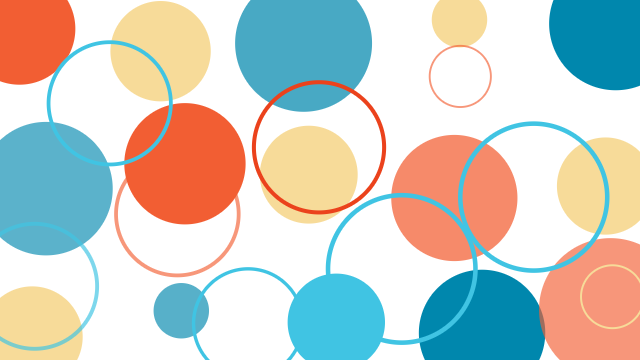
A WebGL 2 fragment shader for this background:

```glsl
#version 300 es
precision highp float;

uniform vec2 u_resolution;
out vec4 fragColor;

const vec3 WHITE  = vec3(1.0);
const vec3 SAND   = vec3(0.97, 0.86, 0.60);
const vec3 OCEAN  = vec3(0.00, 0.53, 0.68);
const vec3 ORANGE = vec3(0.95, 0.37, 0.20);
const vec3 RED    = vec3(0.92, 0.26, 0.11);
const vec3 SKY    = vec3(0.25, 0.77, 0.89);

// Lengths are fractions of the canvas height
const int   COLUMNS = 5;
const int   DISCS = 15;
const int   RINGS = 9;
const float SEED = 3.0;
const float DISC_JITTER = 0.10;
const float RING_JITTER = 0.06;
const float RADIUS_SPREAD = 0.04;
const float SMALL_RADIUS = 0.077;
const float RING_MIN = 0.085;
const float RING_MAX = 0.205;
const float RING_WEIGHT = 0.062;   // stroke width relative to radius
const vec2  GLAZE = vec2(0.63, 0.80); // opacity range of translucent discs

float hash(float n) {
    return fract(sin((n + SEED) * 12.9898) * 43758.5453);
}

vec2 jitter(float n) {
    return vec2(hash(n + 0.31), hash(n + 0.67)) - 0.5;
}

float coverage(float dist, float pixel) {
    return clamp(0.5 - dist / pixel, 0.0, 1.0);
}

// Colour and opacity of a disc; its base radius goes to the second argument
vec4 discInk(int slot, out float radius) {
    bool glazed = slot % 2 == 1;
    float alpha = glazed ? mix(GLAZE.x, GLAZE.y, hash(float(slot) + 50.0)) : 1.0;
    if (slot < 5)  { radius = 0.155; return vec4(SAND, 1.0); }
    if (slot < 10) { radius = 0.188; return vec4(OCEAN, alpha); }
    if (slot < 14) { radius = glazed ? 0.192 : 0.168; return vec4(ORANGE, alpha); }
    radius = 0.118;
    return vec4(SKY, 1.0);
}

vec4 ringInk(int k) {
    if (k == 0) return vec4(SKY, 0.68);
    if (k == 4) return vec4(RED, 1.0);
    if (k == 8) return vec4(SAND, 1.0);
    return k % 2 == 1 ? vec4(SKY, 1.0) : vec4(ORANGE, 0.65);
}

void main() {
    float pixel = 1.0 / u_resolution.y;
    float aspect = u_resolution.x * pixel;
    vec2 p = gl_FragCoord.xy * pixel;
    vec3 color = WHITE;

    // Discs on a shuffled, jittered grid that runs past the edges
    for (int slot = 0; slot < DISCS; slot++) {
        int cell = (slot * 13) % DISCS;
        vec2 grid = vec2(cell % COLUMNS, cell / COLUMNS);
        vec2 center = (grid + vec2(0.2, 0.25)) / vec2(4.4, 2.5) * vec2(aspect, 1.0);
        center += DISC_JITTER * jitter(float(slot));

        float radius;
        vec4 ink = discInk(slot, radius);
        radius += RADIUS_SPREAD * (hash(float(slot) + 20.0) - 0.5);
        if (slot == 1 || slot == 7) radius = SMALL_RADIUS;
        color = mix(color, ink.rgb, ink.a * coverage(length(p - center) - radius, pixel));
    }

    // Thin rings spread by a golden-ratio sequence
    for (int k = 0; k < RINGS; k++) {
        float n = float(k);
        vec2 center = vec2((n + 0.5) / float(RINGS) * aspect,
                           mix(0.08, 0.92, fract(n * 0.618 + 0.15)));
        center += RING_JITTER * jitter(n + 80.0);

        float radius = mix(RING_MIN, RING_MAX, hash(n + 120.0));
        float dist = abs(length(p - center) - radius) - 0.5 * RING_WEIGHT * radius;
        vec4 ink = ringInk(k);
        color = mix(color, ink.rgb, ink.a * coverage(dist, pixel));
    }

    fragColor = vec4(color, 1.0);
}
```
